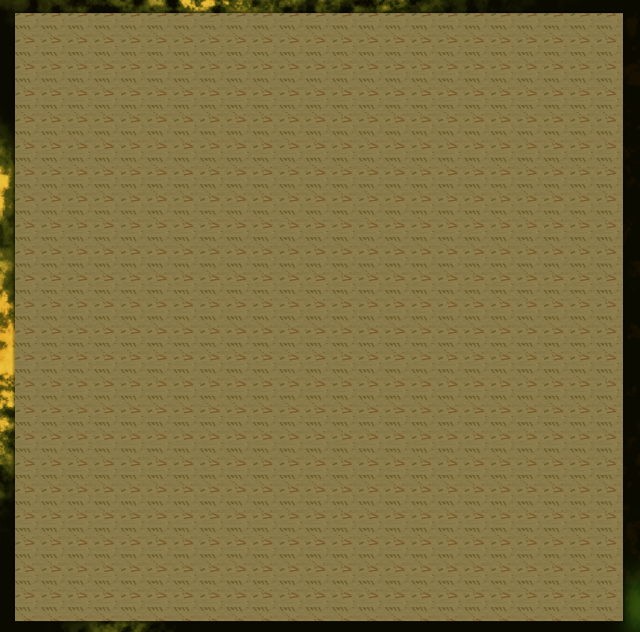
Give the GLSL for this pattern, as a WebGL 2 fragment shader.

```glsl
#version 300 es
precision highp float;
// A square khaki panel of 23 x 23 identical tiles, each with small twig, dash and
// tooth marks plus streaky grain, laid over a narrow border of dark foliage.
// Marks are wrapped capsule strokes; foliage is fractal noise lit by soft glows.
uniform vec2 u_resolution;
out vec4 outColor;

const float REPEATS = 23.0;
const vec2 PANEL_MIN = vec2(0.0237, 0.0171);  // in canvas heights
const float PANEL_SIZE = 0.962;

const vec3 KHAKI = vec3(0.538, 0.478, 0.292);
const vec3 OLIVE = vec3(0.35, 0.31, 0.11);
const vec3 BROWN = vec3(0.43, 0.28, 0.10);
const vec3 PALE = vec3(0.63, 0.55, 0.35);
const vec3 SHADE = vec3(0.04, 0.04, 0.0);
const vec3 LEAF = vec3(0.13, 0.14, 0.02);
const vec3 MOSS = vec3(0.27, 0.28, 0.05);
const vec3 GOLD = vec3(0.91, 0.76, 0.23);
const vec3 AMBER = vec3(0.88, 0.58, 0.10);

float hash(vec2 p) {
  vec3 q = fract(vec3(p.xyx) * 0.1031);
  q += dot(q, q.yzx + 33.33);
  return fract((q.x + q.y) * q.z);
}

// Value noise whose lattice wraps every 'period' cells
float noise(vec2 p, vec2 period) {
  vec2 i = floor(p), f = fract(p);
  f = f * f * (3.0 - 2.0 * f);
  vec2 a = mod(i, period), b = mod(i + 1.0, period);
  return mix(mix(hash(a), hash(vec2(b.x, a.y)), f.x),
             mix(hash(vec2(a.x, b.y)), hash(b), f.x), f.y);
}

float fbm(vec2 p) {
  float sum = 0.0, amp = 0.5;
  for (int i = 0; i < 4; i++) {
    sum += amp * noise(p, vec2(512.0));
    p = p * 2.03 + 17.0;
    amp *= 0.55;
  }
  return sum;
}

// Soft coverage of a capsule from a to b, wrapped across the tile edges
float stroke(vec2 t, vec2 a, vec2 b, float radius, float px) {
  vec2 mid = 0.5 * (a + b);
  t -= round(t - mid);
  vec2 ab = b - a;
  float h = clamp(dot(t - a, ab) / dot(ab, ab), 0.0, 1.0);
  float d = length(t - a - ab * h) - radius;
  float blur = max(0.5 * px, 0.026);
  return 1.0 - smoothstep(-blur, blur, d);
}

float glow(vec2 p, vec2 center, vec2 radius) {
  vec2 d = (p - center) / radius;
  return exp(-dot(d, d));
}

// One tile; t runs right and down, px is the size of a pixel in tiles
vec3 tileColor(vec2 t, float px) {
  vec2 grain = vec2(7.0, 16.0);
  vec3 c = KHAKI * (0.955 + 0.09 * noise(t * grain, grain));
  c = mix(c, BROWN, 0.14 * stroke(t, vec2(0.05, 0.88), vec2(0.85, 0.89), 0.02, px));

  // Row of slanted teeth of uneven length
  for (int i = 0; i < 4; i++) {
    float k = float(i);
    vec2 a = vec2(0.04 + 0.15 * k, 0.49 + 0.02 * hash(vec2(k, 5.0)));
    vec2 b = a + vec2(0.07, 0.05 + 0.07 * hash(vec2(k, 11.0)));
    c = mix(c, OLIVE, 0.62 * stroke(t, a, b, 0.028, px));
  }
  c = mix(c, OLIVE, 0.30 * stroke(t, vec2(0.04, 0.48), vec2(0.56, 0.50), 0.018, px));

  // Scattered specks
  for (int i = 0; i < 10; i++) {
    float k = float(i);
    vec2 a = vec2(hash(vec2(k, 3.0)), 0.20 + 0.66 * hash(vec2(k, 8.0)));
    float speck = stroke(t, a, a + vec2(0.04, 0.01), 0.018, px);
    c = mix(c, i % 3 == 0 ? PALE : OLIVE, 0.45 * speck);
  }

  // Olive dash, and a brown twig forking around a pale gap
  c = mix(c, OLIVE, 0.64 * stroke(t, vec2(0.04, 0.08), vec2(0.16, 0.02), 0.032, px));
  c = mix(c, OLIVE, 0.45 * stroke(t, vec2(0.34, -0.06), vec2(0.39, -0.02), 0.024, px));
  c = mix(c, PALE, 0.50 * stroke(t, vec2(0.45, 0.03), vec2(0.60, 0.05), 0.026, px));
  c = mix(c, BROWN, 0.58 * stroke(t, vec2(0.46, -0.07), vec2(0.67, 0.01), 0.026, px));
  return mix(c, BROWN, 0.68 * stroke(t, vec2(0.41, 0.11), vec2(0.71, 0.06), 0.026, px));
}

// Dark foliage with sunlit patches on the left and along the top
vec3 foliageColor(vec2 p) {
  float leaves = smoothstep(0.2, 0.85, fbm(p * 55.0));
  float sun = 1.15 * glow(p, vec2(0.0, 0.47), vec2(0.045, 0.13))
            + 0.90 * glow(p, vec2(0.0, 0.71), vec2(0.03, 0.07));
  float top = 0.40 * glow(p, vec2(0.36, 1.0), vec2(0.36, 0.04))
            + 0.30 * glow(p, vec2(0.33, 1.0), vec2(0.06, 0.02))
            + 0.35 * glow(p, vec2(0.61, 1.0), vec2(0.06, 0.02));
  float low = 0.40 * glow(p, vec2(0.0, 0.30), vec2(0.03, 0.10))
            + 0.35 * glow(p, vec2(0.19, 0.0), vec2(0.08, 0.03));
  float light = sun * (0.45 + 0.9 * leaves) + (top + low) * 1.9 * leaves;
  vec3 c = mix(SHADE, LEAF, smoothstep(0.02, 0.25, light));
  c = mix(c, MOSS, smoothstep(0.22, 0.48, light));
  c = mix(c, mix(AMBER, GOLD, leaves), smoothstep(0.45, 1.0, light));
  c += vec3(0.05, 0.02, 0.0) * smoothstep(0.5, 0.9, leaves) * step(0.98, p.x);
  return c + vec3(0.10, 0.23, 0.04) * glow(p, vec2(1.01, 0.04), vec2(0.025, 0.05));
}

void main() {
  vec2 p = gl_FragCoord.xy / u_resolution.y;
  float pixel = 1.0 / u_resolution.y;
  vec2 local = (p - PANEL_MIN) / PANEL_SIZE;
  vec2 t = vec2(local.x, 1.0 - local.y) * REPEATS;
  vec3 panel = tileColor(t, pixel * REPEATS / PANEL_SIZE);

  // Panel edge with a thin soft shadow around it
  vec2 edge = abs(p - PANEL_MIN - 0.5 * PANEL_SIZE) - 0.5 * PANEL_SIZE;
  float d = max(edge.x, edge.y);
  vec3 border = foliageColor(p) * mix(0.7, 1.0, smoothstep(0.0, 0.006, d));
  float inside = 1.0 - smoothstep(-0.5 * pixel, 0.5 * pixel, d);
  outColor = vec4(mix(border, panel, inside), 1.0);
}
```
